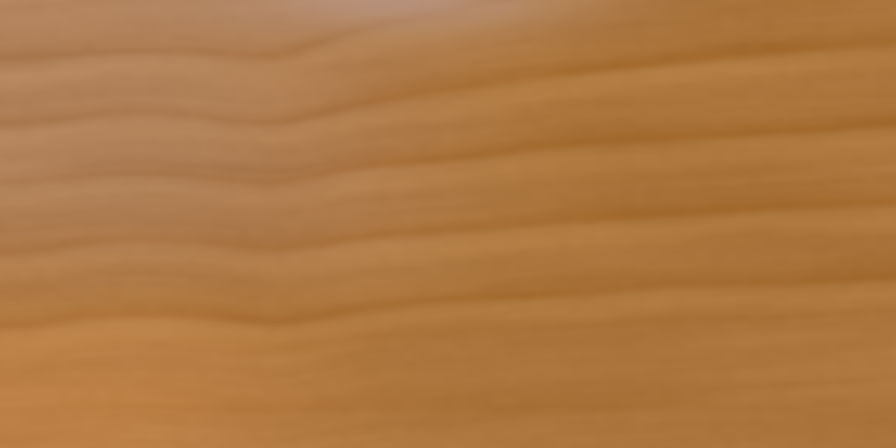
Write a Shadertoy shader that draws this texture.

```glsl
// Soft-focus honey-coloured wood with gently rising growth rings and a pale sheen.
#define RING_COUNT 5
#define RING_SPACING 0.15
#define RING_FADE 0.027
#define RING_STRENGTH 0.72
#define STREAK_CONTRAST 0.020
#define MOTTLE_CONTRAST 0.010
#define WOOD vec3(0.672, 0.460, 0.242)
#define AMBER vec3(0.738, 0.500, 0.270)
#define ROSE vec3(0.695, 0.515, 0.375)
#define SHEEN vec3(0.730, 0.600, 0.540)
#define RING_TINT vec3(0.055, 0.078, 0.105)

float hash(vec2 p) {
    return fract(sin(dot(p, vec2(127.1, 311.7))) * 43758.5453);
}

float noise(vec2 p) {
    vec2 cell = floor(p);
    vec2 f = fract(p);
    f = f * f * (3.0 - 2.0 * f);
    float low = mix(hash(cell), hash(cell + vec2(1.0, 0.0)), f.x);
    float high = mix(hash(cell + vec2(0.0, 1.0)), hash(cell + vec2(1.0, 1.0)), f.x);
    return mix(low, high, f.y);
}

// Height of a ring along the board: a shallow dip, then a rise to the right.
float ringHeight(float base, float x) {
    float s = max((x - 0.62) / 1.38, 0.0);
    float rise = (0.08 + 0.33 * pow(base, 5.0)) * s * (1.4 - 0.4 * s);
    float dip = 0.02 * exp(-pow((x - 0.61) / 0.17, 2.0));
    float leftSag = 0.025 * exp(-pow(x / 0.18, 2.0));
    float wobble = 0.014 * (noise(vec2(x * 4.0, base * 9.0)) - 0.5);
    return base + 0.01 + rise - dip - leftSag + wobble;
}

// Dark late wood: crisp lower edge, slow fade upwards.
float ringProfile(float d, float fade) {
    return smoothstep(-0.022, 0.008, d) * exp(-max(d, 0.0) / fade);
}

void mainImage(out vec4 fragColor, in vec2 fragCoord) {
    vec2 p = fragCoord / iResolution.y;

    // Broad colour drift: amber low on the left, rose higher up
    float left = 1.0 - smoothstep(0.25, 1.35, p.x);
    float rose = left * smoothstep(0.2, 0.65, p.y);
    float amber = (1.0 - smoothstep(0.2, 1.2, p.x)) * (1.0 - smoothstep(0.1, 0.5, p.y));
    vec3 color = mix(WOOD, AMBER, 0.85 * amber);
    color = mix(color, ROSE, 0.85 * rose);

    // Main rings, each with a pale band below and a faint companion between
    float dark = 0.0;
    float pale = 0.0;
    for (int i = 0; i < RING_COUNT; i++) {
        float id = float(i);
        float base = 0.295 + RING_SPACING * id + 0.03 * (hash(vec2(id, 4.0)) - 0.5);
        float d = p.y - ringHeight(base, p.x);
        float vary = 0.65 + 0.6 * noise(vec2(p.x * 3.5, id * 7.3));
        dark += vary * ringProfile(d, RING_FADE);
        pale += exp(-pow((d + 0.04) / 0.025, 2.0));
        float between = p.y - ringHeight(base - 0.5 * RING_SPACING, p.x);
        dark += 0.3 * noise(vec2(p.x * 2.5, id * 5.1 + 2.0)) * ringProfile(between, 0.02);
    }
    // Weak warm bands near the lower edge
    float lowBand = p.y - 0.075 - 0.02 * noise(vec2(p.x * 2.0, 8.0));
    dark += 0.35 * noise(vec2(p.x * 3.0, 31.0)) * ringProfile(lowBand, 0.035);
    color -= RING_STRENGTH * RING_TINT * dark * (1.0 - 0.25 * rose);
    color += vec3(0.020, 0.018, 0.012) * pale;

    // Long blurred grain, broad blotches and fine mottling
    vec2 grain = vec2(p.x, p.y - ringHeight(0.5, p.x));
    float streak = noise(grain * vec2(3.0, 38.0)) + 0.5 * noise(grain * vec2(6.0, 85.0)) - 0.75;
    float blotch = noise(p * vec2(3.5, 5.0) + 17.0) - 0.5;
    float mottle = noise(p * vec2(35.0, 48.0) + 5.0) - 0.5;
    color += STREAK_CONTRAST * streak + 0.028 * blotch + MOTTLE_CONTRAST * mottle;

    // Reflected light along the top edge
    float glow = exp(-pow((p.x - 0.9) / 0.38, 2.0) - pow((1.0 - p.y) / 0.075, 2.0));
    color = mix(color, SHEEN, 0.75 * glow);

    fragColor = vec4(clamp(color, 0.0, 1.0), 1.0);
}
```
